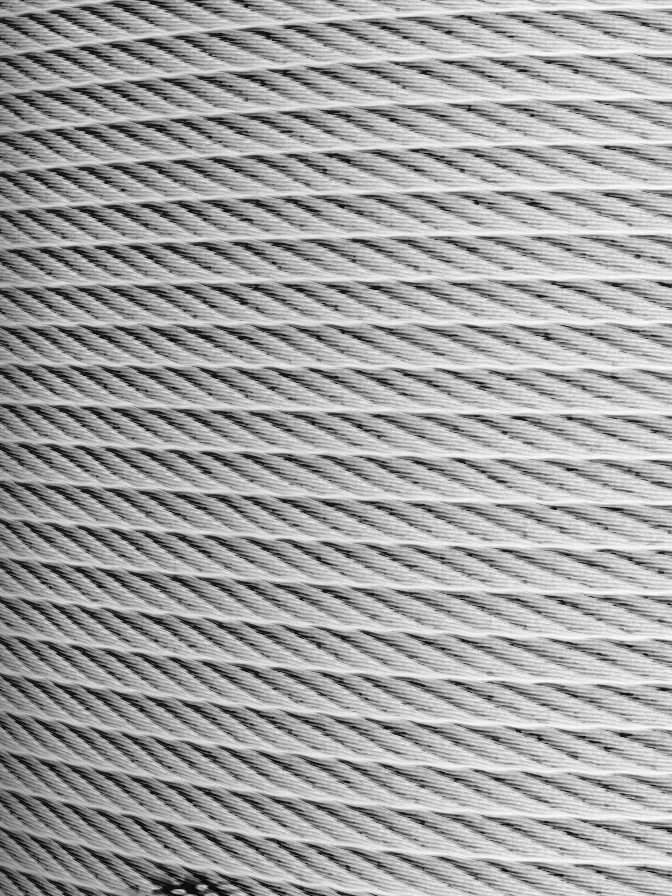
Give the GLSL for this texture, as a Shadertoy shader.

```glsl
const float PI = 3.14159265;
const float PITCH_LEFT = 0.0430;    // rope height at the left side
const float PITCH_RIGHT = 0.0503;   // rope height at the right side
const float LEVEL_LINE = 0.375;     // height, from the top, where ropes run level
const float ROW_SHIFT = 0.3;
const float LAY_COUNT = 22.0;       // strand density along a rope
const float LAY_STRETCH = 1.17;     // widening of strands to the right
const float TWIST = 3.1;            // strands crossed from rope top to bottom
const float WIRES = 11.0;           // fine wires across one rope
const float WIRE_SLOPE = 1.3;
const float SERRATION = 0.07;       // raggedness of strand edges
const float SEAM_WIDTH = 0.055;
const float SEAM_WOBBLE = 0.016;
const float GRAIN = 0.10;
const vec3 INK = vec3(0.05);
const vec3 STEEL = vec3(0.98);

float hash(vec2 p) {
    return fract(sin(dot(p, vec2(127.1, 311.7))) * 43758.5453);
}

float noise(vec2 p) {
    vec2 i = floor(p), f = fract(p);
    f = f * f * (3.0 - 2.0 * f);
    return mix(mix(hash(i), hash(i + vec2(1, 0)), f.x),
               mix(hash(i + vec2(0, 1)), hash(i + vec2(1, 1)), f.x), f.y);
}

float bump(float a, float b, float c, float x) {
    return smoothstep(a, b, x) * (1.0 - smoothstep(b, c, x));
}

void mainImage(out vec4 fragColor, in vec2 fragCoord) {
    vec2 uv = fragCoord / iResolution.xy;
    float x = uv.x;
    float down = 1.0 - uv.y;

    // Rows of rope fan out around the drum
    float pitch = mix(PITCH_RIGHT, PITCH_LEFT, (1.0 - x) * (1.0 - x));
    float row = (down - LEVEL_LINE) / pitch + ROW_SHIFT;
    float along = LAY_COUNT * log(1.0 + LAY_STRETCH * x);
    float seamFade = cos(PI * row);
    row += SEAM_WOBBLE * seamFade * seamFade
         * sin(2.0 * PI * (along + hash(vec2(round(row), 4.0))));
    float id = floor(row);
    float v = fract(row);

    // Wires, faded out when finer than the pixel grid
    float wire = v * WIRES - along * WIRE_SLOPE + hash(vec2(id, 2.0));
    float wireFade = 1.0 - smoothstep(0.46, 0.75, WIRES / (pitch * iResolution.y));
    float wireWave = wireFade * sin(2.0 * PI * wire);

    // Strands follow a projected helix
    float helix = asin(0.97 * (2.0 * v - 1.0)) / PI;
    float lay = along - TWIST * helix + hash(vec2(id, 9.0));
    lay += 0.2 * (noise(vec2(along * 0.7, id * 7.3)) - 0.5);
    float u = fract(lay + SERRATION * wireWave);
    float ridge = smoothstep(0.0, 0.48, u) * (1.0 - smoothstep(0.84, 1.0, u));
    float shadow = 1.0 - ridge;

    // Broad light, deeper hollows at the left and under each seam
    float light = smoothstep(0.0, 0.95, x);
    float depth = mix(0.50, 0.36, light) * mix(1.2, 0.4, smoothstep(0.2, 0.9, v));
    float tone = mix(0.62, 0.83, light) + 0.10 * (v - 0.5) - shadow * depth;
    tone -= mix(0.13, 0.05, light) * (1.0 - smoothstep(0.08, 0.45, v));
    tone += 0.17 * (1.0 - 0.7 * light) * bump(0.58, 0.78, 0.97, u);
    tone += wireWave * (0.06 + 0.12 * shadow * (1.0 - 0.5 * v));

    // Black nicks between wires and fine grain
    float nick = smoothstep(0.66, 0.84, noise(vec2(along * 7.0, wire * 2.0 + id * 17.0)));
    tone -= 0.42 * nick * (0.12 + shadow) * (1.0 - 0.5 * v);
    tone += GRAIN * (noise(uv * vec2(330.0, 440.0)) - 0.5);
    tone = clamp(tone, 0.03, 0.94);

    // Bright seams where neighbouring ropes touch
    float seamDist = fract(v + 0.5) - 0.5;
    float seam = exp(-pow(seamDist / SEAM_WIDTH, 2.0));
    float halo = exp(-pow((seamDist + 0.06) / (2.0 * SEAM_WIDTH), 2.0));
    float seamWear = 0.8 + 0.2 * noise(vec2(along * 2.0, round(row) * 5.0));
    tone = mix(tone, mix(0.80, 0.92, light), 0.35 * halo);
    tone = mix(tone, mix(0.88, 1.0, light), seam * seamWear * mix(0.85, 1.0, light));

    // Dark left rim and a grimy patch at the foot
    tone *= mix(0.85, 1.0, smoothstep(0.0, 0.10, x));
    tone *= 1.0 - 0.16 * (1.0 - smoothstep(0.0, 0.35, length(uv * vec2(0.75, 1.0))));
    float grime = bump(0.15, 0.27, 0.4, x) * (1.0 - smoothstep(0.008, 0.03, uv.y));
    tone -= 0.7 * grime * smoothstep(0.35, 0.75, noise(uv * vec2(60.0, 200.0)));

    fragColor = vec4(mix(INK, STEEL, clamp(tone, 0.0, 1.0)), 1.0);
}
```
